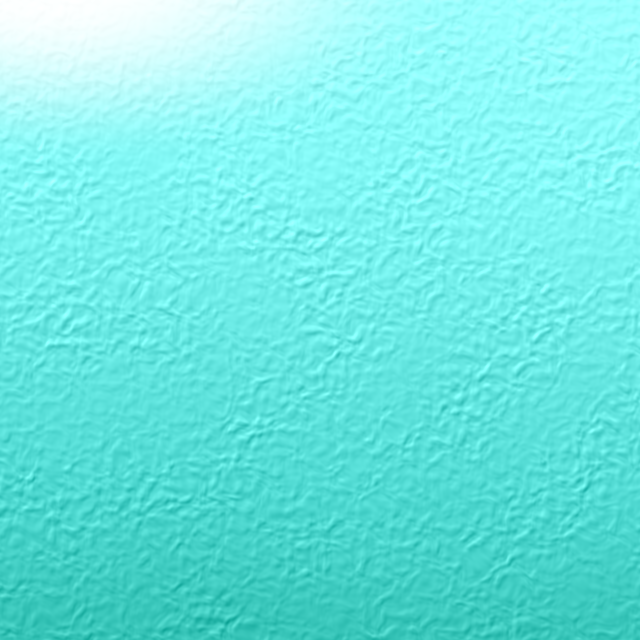
Give the GLSL for this texture, as a three.js fragment shader.

```glsl
varying vec2 vUv;

// Wall colours from the bottom edge to the top
const vec3 DEEP_TEAL = vec3(0.21, 0.765, 0.715);
const vec3 TEAL = vec3(0.31, 0.85, 0.82);
const vec3 TURQUOISE = vec3(0.41, 0.91, 0.89);
const vec3 AQUA = vec3(0.51, 0.97, 0.96);
const vec3 PALE_AQUA = vec3(0.60, 1.0, 0.995);
const vec3 GLOW_WHITE = vec3(0.99, 1.0, 1.0);

// Glow in the upper left corner
const vec2 GLOW_CENTER = vec2(0.06, 1.06);
const vec2 GLOW_RADIUS = vec2(0.62, 0.29);

// Plaster relief
const vec2 LIGHT_DIR = vec2(-0.45, 0.89);
const float GRAIN_SCALE = 66.0;
const float FINE_SCALE = 118.0;
const float PATCH_SCALE = 7.0;
const float RELIEF_STEP = 0.0021;
const float RELIEF_STRENGTH = 0.19;
const float MOTTLE_STRENGTH = 0.035;

vec2 hashGradient(vec2 cell) {
  vec3 q = fract(cell.xyx * vec3(0.1031, 0.1030, 0.0973));
  q += dot(q, q.yzx + 33.33);
  return 2.0 * fract((q.xx + q.yz) * q.zy) - 1.0;
}

// Gradient noise, roughly -0.7 to 0.7
float noise(vec2 p) {
  vec2 i = floor(p);
  vec2 f = p - i;
  vec2 u = f * f * f * (f * (f * 6.0 - 15.0) + 10.0);
  vec2 e = vec2(1.0, 0.0);
  float a = dot(hashGradient(i), f);
  float b = dot(hashGradient(i + e.xy), f - e.xy);
  float c = dot(hashGradient(i + e.yx), f - e.yx);
  float d = dot(hashGradient(i + e.xx), f - e.xx);
  return mix(mix(a, b, u.x), mix(c, d, u.x), u.y);
}

// Rounded pebbles on a flatter ground, with finer grit on top
float plasterHeight(vec2 p) {
  vec2 warp = vec2(noise(p * 24.0), noise(p * 24.0 + 57.0)) * 0.012;
  float pebbles = smoothstep(-0.3, 0.5, noise((p + warp) * GRAIN_SCALE));
  float grit = noise((p + warp) * FINE_SCALE + 31.0);
  float swell = noise(p * 27.0 + 83.0);
  return pebbles + 0.38 * grit + 0.35 * swell;
}

// Slope towards the light: positive where lit, negative in shade
float reliefLight(vec2 p) {
  vec2 d = LIGHT_DIR * RELIEF_STEP;
  return plasterHeight(p - d) - plasterHeight(p + d);
}

vec3 wallColor(float t) {
  vec3 color = mix(DEEP_TEAL, TEAL, smoothstep(-0.05, 0.27, t));
  color = mix(color, TURQUOISE, clamp((t - 0.22) / 0.25, 0.0, 1.0));
  color = mix(color, AQUA, clamp((t - 0.46) / 0.27, 0.0, 1.0));
  return mix(color, PALE_AQUA, clamp((t - 0.73) / 0.27, 0.0, 1.0));
}

void main() {
  // Base gradient, slightly darker at the lower left
  float mottle = noise(vUv * 4.0 + 11.0) + 0.5 * noise(vUv * 11.0 + 5.0);
  float tone = vUv.y + 0.06 * (vUv.x - 0.5) + MOTTLE_STRENGTH * mottle;
  vec3 color = wallColor(tone);

  // Soft white glow
  float glowDistance = length((vUv - GLOW_CENTER) / GLOW_RADIUS);
  float glow = 1.0 - smoothstep(0.22, 1.12, glowDistance);
  color = mix(color, GLOW_WHITE, glow);

  // Patchy relief, faint near the top and inside the glow
  float roughPatch = smoothstep(-0.45, 0.4, noise(vUv * PATCH_SCALE + 19.0));
  float amount = mix(0.45, 1.15, roughPatch);
  amount *= mix(1.0, 0.55, smoothstep(0.55, 1.0, vUv.y - 0.15 * vUv.x));
  amount *= 1.0 - 0.8 * glow;
  float relief = reliefLight(vUv) * RELIEF_STRENGTH * amount;
  color += relief * vec3(1.1, 0.9, 0.92);

  gl_FragColor = vec4(clamp(color, 0.0, 1.0), 1.0);
}
```
